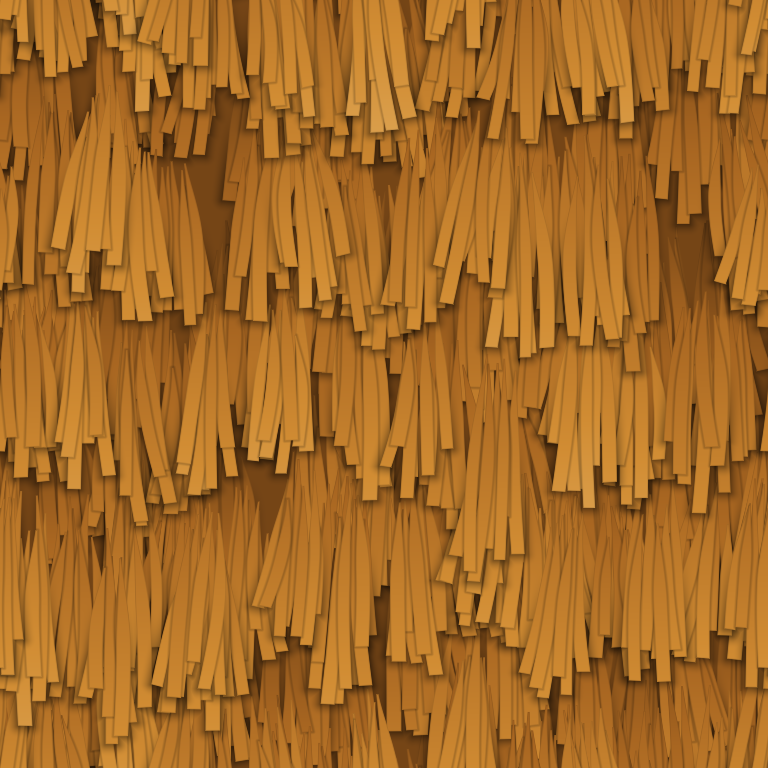
Write a Shadertoy shader that draws this texture.

```glsl
// Thatch of straw tufts hanging in ragged rows. Rows are painted from the
// bottom up, so each hem hides the roots below it; a darker backing goes first.
// Each tuft is a fan of flat, bent strands with soft shadows. Edges wrap.

const vec2 GRID = vec2(8.0, 4.0);   // tufts across and rows down
const float HEM_STEPS = 6.0;        // groups of tufts that share a hem height
const int STRANDS = 7;
const float SHADOW_REACH = 0.017;

vec4 hash4(vec3 p) {
    vec4 q = fract(p.xyzx * vec4(0.1031, 0.1030, 0.0973, 0.1099));
    q += dot(q, q.wzxy + 33.33);
    return fract((q.xxyz + q.yzzw) * q.zywx);
}

// Straw colour from deep shade (0) to sunlit tip (1)
vec3 strawRamp(float v) {
    vec3 deep = vec3(0.38, 0.22, 0.07);
    vec3 brown = vec3(0.66, 0.40, 0.13);
    vec3 gold = vec3(0.82, 0.55, 0.20);
    vec3 pale = vec3(0.88, 0.67, 0.36);
    vec3 c = mix(deep, brown, clamp(v / 0.35, 0.0, 1.0));
    c = mix(c, gold, clamp((v - 0.35) / 0.37, 0.0, 1.0));
    return mix(c, pale, clamp((v - 0.72) / 0.28, 0.0, 1.0));
}

// Signed distance to a tapered strand hanging from y = 0, with y pointing down
float strandDistance(vec2 q, float len, float root, float tip, float bend, float halfWidth) {
    float t = clamp(q.y / len, 0.0, 1.0);
    float slope = (tip - root) / len;
    float centre = mix(root, tip, pow(t, 1.2)) + bend * sin(3.14159 * t);
    float taper = mix(0.08, 1.0, smoothstep(-0.1, 0.5, t));
    float side = abs(q.x - centre) / sqrt(1.0 + slope * slope) - halfWidth * taper;
    float end = q.y - len + slope * (q.x - tip);
    vec2 e = vec2(side, max(end, -q.y));
    return length(max(e, 0.0)) + min(max(e.x, e.y), 0.0);
}

// Premultiplied colour of one tuft; also gives the shadow it casts behind it
vec4 drawTuft(vec2 q, vec3 id, vec4 rnd, float depth, float pixel, out float shadow) {
    vec4 tuft = vec4(0.0);
    float tuftLength = mix(0.25, 0.32, rnd.z);
    float lean = (rnd.w - 0.5) * 0.05;
    float tone = 0.13 + 0.30 * depth + 0.16 * (fract(rnd.z * 7.3 + rnd.w) - 0.5);
    float nearest = 1.0;
    for (int i = 0; i < STRANDS; i++) {
        vec4 h = hash4(id + vec3(0.0, 0.0, 20.0 * float(i + 1)));
        // Shuffled slot from -1 to 1 so that neighbours overlap irregularly
        float slot = mod(float(i) * 3.0, float(STRANDS)) / float(STRANDS - 1) * 2.0 - 1.0;
        float start = 0.07 * fract(h.w * 9.1 + h.z);
        float len = tuftLength * (1.0 - 0.26 * h.x - 0.08 * abs(slot)) - start;
        float root = slot * 0.020 + (h.y - 0.5) * 0.012;
        float tip = lean + slot * 0.036 + (h.z - 0.5) * 0.014;
        float bend = (h.w - 0.5) * 0.018;
        float halfWidth = mix(0.0072, 0.0098, fract(h.x * 5.7 + h.y));
        vec2 s = q - vec2(0.0, start);
        float d = strandDistance(s, len, root, tip, bend, halfWidth);
        nearest = min(nearest, d);

        // Thin contact shadow on the strands below, then the strand itself
        float t = clamp(q.y / tuftLength, 0.0, 1.0);
        tuft.rgb *= 1.0 - 0.20 * (1.0 - smoothstep(0.0, 0.004, d));
        vec3 straw = strawRamp(tone + 0.38 * t + 0.10 * (h.y - 0.5));
        straw *= mix(0.88, 1.0, smoothstep(0.0, 0.002, -d));
        float cover = 1.0 - smoothstep(-0.6 * pixel, 0.6 * pixel, d);
        tuft = mix(tuft, vec4(straw, 1.0), cover);
    }
    float falloff = 1.0 - clamp(nearest / SHADOW_REACH, 0.0, 1.0);
    shadow = 0.42 * falloff * falloff * smoothstep(0.3, 0.8, q.y / tuftLength);
    return tuft;
}

// Paints one row of tufts of one depth over the colour behind it
vec3 paintRow(vec3 color, vec2 p, int row, float depth, float layer, float pixel) {
    p.x += 0.37 * layer / GRID.x;
    vec2 cell = floor(p * GRID);
    float presence = mix(1.0, 0.65, smoothstep(0.5, 1.0, depth));
    for (int column = -1; column <= 1; column++) {
        vec2 c = cell + vec2(column, row);
        vec3 id = vec3(mod(c, GRID) + 1.0, layer + 1.0);
        if (hash4(id + 211.0).x > presence) continue;
        vec4 rnd = hash4(id);
        // The hem height steps from group to group, with a little scatter
        float x = (c.x + 0.5 + (rnd.x - 0.5) * 0.45) / GRID.x;
        float group = mod(floor((x - 0.37 * layer / GRID.x) * HEM_STEPS), HEM_STEPS);
        float hem = hash4(vec3(group + 31.0, id.y, 57.0)).y - 0.5;
        float y = (c.y + 0.5 + 0.4 * hem + 0.28 * (rnd.y - 0.5)) / GRID.y;
        vec2 q = vec2(p.x - x, y - p.y);
        if (q.y < -0.01 || q.y > 0.34 || abs(q.x) > 0.115) continue;
        float shadow;
        vec4 tuft = drawTuft(q, id, rnd, depth, pixel, shadow);
        color *= 1.0 - shadow;
        color = color * (1.0 - tuft.a) + tuft.rgb;
    }
    return color;
}

// Paints all rows near p from the bottom up, each with several depths
vec3 paintRows(vec3 color, vec2 p, int layers, vec2 depths, float firstLayer, float pixel) {
    for (int row = 0; row <= 2; row++) {
        for (int i = 0; i < layers; i++) {
            float depth = mix(depths.x, depths.y, float(i) / float(layers - 1));
            color = paintRow(color, p, row, depth, firstLayer + float(i), pixel);
        }
    }
    return color;
}

void mainImage(out vec4 fragColor, in vec2 fragCoord) {
    vec2 uv = fragCoord / iResolution.y;
    float pixel = 1.0 / iResolution.y;
    vec2 halfRow = vec2(0.0, 0.5 / GRID.y);
    vec3 color = strawRamp(0.1);
    color = paintRows(color, uv + halfRow, 2, vec2(0.0, 0.2), 0.0, pixel);
    color = paintRows(color, uv, 3, vec2(0.5, 1.0), 2.0, pixel);
    fragColor = vec4(color, 1.0);
}
```
